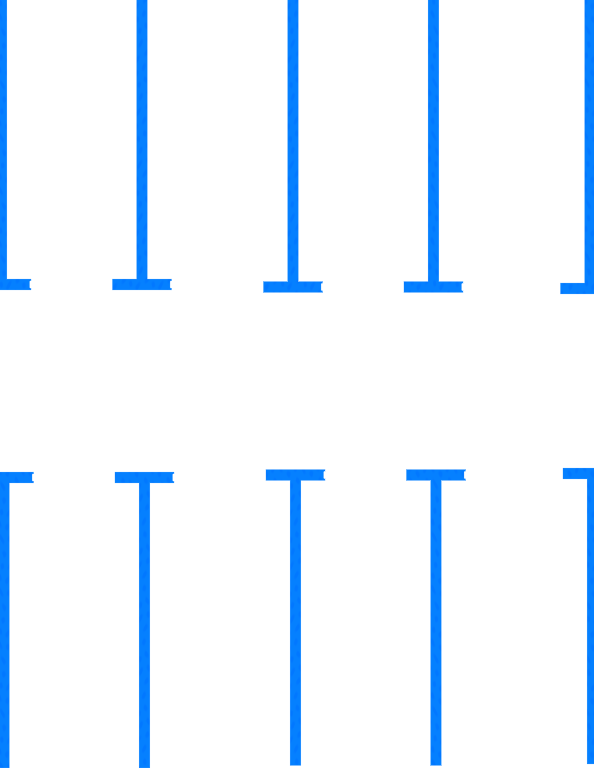
Give the GLSL for this pattern, as a Shadertoy shader.

```glsl
// Two facing rows of five blue T-shaped posts on white, with notched crossbars.

const vec2 SHEET = vec2(592.0, 768.0);   // design units spanning the canvas
const vec3 PAPER = vec3(1.0);
const vec3 BLUE = vec3(0.02, 0.50, 1.0);
const vec3 DEEP_BLUE = vec3(0.0, 0.45, 1.0);
const int COLUMNS = 5;

float boxDistance(vec2 p, vec2 halfSize) {
    vec2 d = abs(p) - halfSize;
    return length(max(d, 0.0)) + min(max(d.x, d.y), 0.0);
}

// Crossbar centred on the origin, stem rising along +y.
float postDistance(vec2 p, vec2 barHalf, float stemHalf, float stemLength) {
    float bar = boxDistance(p, barHalf);
    float notch = boxDistance(p - vec2(barHalf.x + 0.5, 0.0), vec2(0.8, 2.6)) - 1.2;
    float stem = boxDistance(p - vec2(0.0, 0.5 * stemLength),
                             vec2(stemHalf, 0.5 * stemLength));
    return min(max(bar, -notch), stem);
}

// Columns come in pairs, with a wider gap between pairs.
float columnX(float column) {
    float pair = floor(column * 0.5);
    return 1.5 + 290.5 * pair + 140.0 * mod(column, 2.0) + 5.5 * step(4.0, column);
}

// Later pairs sit slightly closer to the middle.
float columnDrift(float column) {
    return min(2.5 * floor(column * 0.5), 4.0);
}

// side is +1 for the upper row and -1 for the lower row.
float rowDistance(vec2 p, float side, float shiftX) {
    float nearest = 1e4;
    for (int i = 0; i < COLUMNS; i++) {
        float column = float(i);
        vec2 centre = vec2(columnX(column) + shiftX,
                           387.0 + side * (96.5 - columnDrift(column)));
        vec2 local = (p - centre) * vec2(1.0, side);
        nearest = min(nearest, postDistance(local, vec2(29.5, 5.5), 5.4, 290.5));
    }
    return nearest;
}

// Faint uneven ink from layered sines.
float inkVariation(vec2 p) {
    float wave = sin(p.x * 0.83 + 2.0 * sin(p.y * 0.11));
    wave += sin(p.y * 0.47 + 1.7 * sin(p.x * 0.29));
    return smoothstep(0.2, 1.8, wave);
}

void mainImage(out vec4 fragColor, in vec2 fragCoord) {
    vec2 p = fragCoord / iResolution.xy * SHEET;
    float pixel = SHEET.y / iResolution.y;

    float d = min(rowDistance(p, 1.0, 0.0), rowDistance(p, -1.0, 2.5));
    float coverage = 1.0 - smoothstep(-0.7 * pixel, 0.7 * pixel, d);

    vec3 ink = mix(BLUE, DEEP_BLUE, 0.6 * inkVariation(p));
    fragColor = vec4(mix(PAPER, ink, coverage), 1.0);
}
```
